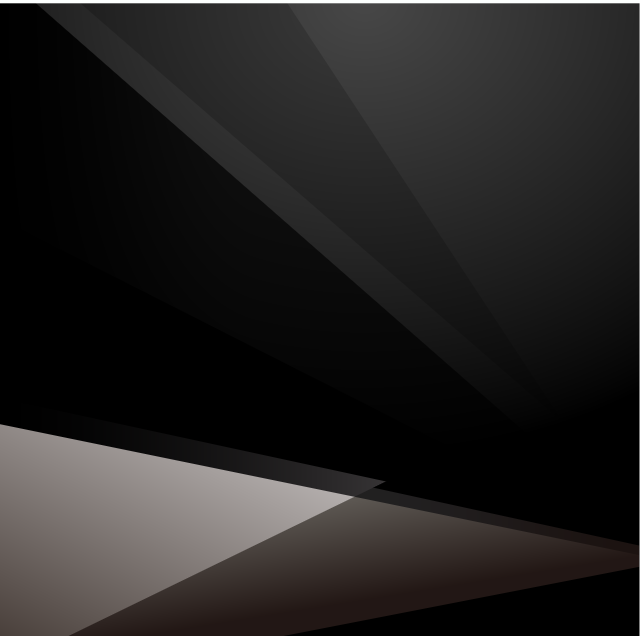
Reproduce this background procedurally as a Shadertoy shader.

```glsl
// Dark folded paper background: glowing grey facets above pale and brown wedges.

#define GLOW_CENTER vec2(0.57, 1.0)
#define GLOW_RADIUS 0.715
#define GLOW_WIDEN 0.85
#define GLOW_FALLOFF 0.85
#define PALE_LIGHT vec3(0.725, 0.705, 0.70)
#define PALE_SHADE vec3(0.25, 0.21, 0.19)
#define BROWN_LIGHT vec3(0.36, 0.34, 0.32)
#define BROWN_SHADE vec3(0.135, 0.092, 0.082)
#define RIM_COLOR vec3(0.21, 0.20, 0.205)
#define TOP_BORDER 0.9948
#define RIGHT_BORDER 0.9987

// Smooth coverage of the half plane above the line a-b (a lies left of b).
float above(vec2 p, vec2 a, vec2 b) {
    vec2 along = b - a, rel = p - a;
    float dist = (along.x * rel.y - along.y * rel.x) / length(along);
    return clamp(dist * iResolution.y + 0.5, 0.0, 1.0);
}

// Radial light that falls from one at its centre to zero at its radius.
float glow(vec2 p) {
    vec2 rel = (p - GLOW_CENTER) * vec2(GLOW_WIDEN, 1.0);
    return pow(max(0.0, 1.0 - length(rel) / GLOW_RADIUS), GLOW_FALLOFF);
}

// Upper facets share one glow, each with its own strength.
vec3 upperFacets(vec2 p) {
    float strength = 0.09 * smoothstep(-0.05, 0.4, p.x);
    strength *= above(p, vec2(0.0, 0.656), vec2(0.651, 0.324));
    strength = mix(strength, 0.285, above(p, vec2(0.056, 0.995), vec2(0.846, 0.298)));
    strength = mix(strength, 0.23, above(p, vec2(0.130, 0.991), vec2(0.859, 0.354)));
    strength = mix(strength, 0.28, above(p, vec2(0.449, 0.995), vec2(0.853, 0.377)));
    return vec3(strength * glow(p));
}

// Lower wedges and the thin rims that run along their top edge.
vec3 lowerWedges(vec3 color, vec2 p) {
    float leftSide = above(p, vec2(0.107, 0.0), vec2(0.603, 0.243));
    float body = 1.0 - above(p, vec2(0.0, 0.333), vec2(1.0, 0.127));
    float leftRim = 1.0 - above(p, vec2(0.0, 0.374), vec2(0.603, 0.243));
    float rightRim = 1.0 - above(p, vec2(0.589, 0.232), vec2(1.0, 0.142));
    float floorCut = above(p, vec2(0.443, 0.0), vec2(1.0, 0.109));

    vec3 leftRimColor = RIM_COLOR * pow(p.x / 0.6, 1.6);
    vec3 rightRimColor = mix(RIM_COLOR * 0.62, BROWN_SHADE * 0.8, smoothstep(0.6, 1.0, p.x));
    vec3 pale = mix(PALE_SHADE, PALE_LIGHT, clamp(0.08 + 0.9 * p.x + 1.75 * p.y, 0.0, 1.0));
    vec3 brown = mix(BROWN_SHADE, BROWN_LIGHT, clamp(0.22 + 6.3 * p.y - 1.02 * p.x, 0.0, 1.0));

    color = mix(color, mix(rightRimColor, leftRimColor, leftSide), mix(rightRim, leftRim, leftSide));
    return mix(color, mix(brown * floorCut, pale, leftSide), body);
}

void mainImage(out vec4 fragColor, in vec2 fragCoord) {
    vec2 p = fragCoord / iResolution.xy;
    vec3 color = lowerWedges(upperFacets(p), p);

    // Pale borders at the top and right
    vec2 border = clamp((p - vec2(RIGHT_BORDER, TOP_BORDER)) * iResolution.xy + 0.5, 0.0, 1.0);
    color = mix(color, vec3(0.6), border.x);
    color = mix(color, vec3(0.99, 1.0, 0.995), border.y);
    fragColor = vec4(color, 1.0);
}
```
